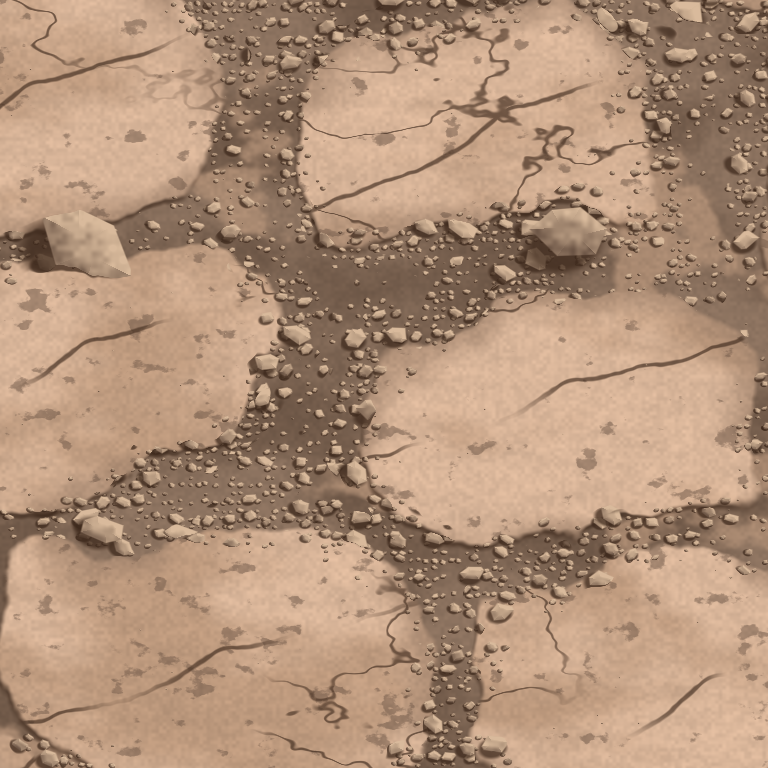
A Shadertoy shader for this texture:

```glsl
// Pale, cracked bedrock slabs parted by brown sand channels and scattered angular rubble.

const float TAU = 6.28318;
const vec3 SAND_DARK = vec3(0.44, 0.35, 0.285);
const vec3 SAND_LIGHT = vec3(0.55, 0.45, 0.375);
const vec3 ROCK_DARK = vec3(0.74, 0.60, 0.49);
const vec3 ROCK_LIGHT = vec3(0.85, 0.71, 0.60);
const vec3 DUST = vec3(0.64, 0.52, 0.43);
const vec3 STONE_DARK = vec3(0.42, 0.33, 0.27);
const vec3 STONE_LIGHT = vec3(0.85, 0.73, 0.61);
const vec3 SHADOW = vec3(0.24, 0.16, 0.11);

// Lattice on which the slabs are laid out
const vec2 SLAB_ORIGIN = vec2(0.15, 0.52);
const mat2 SLAB_GRID = mat2(0.60, -0.05, 0.15, -0.36);
const vec2 SLAB_STRETCH = vec2(1.0, 1.4);

float hash(vec2 p) {
    return fract(sin(dot(p, vec2(127.1, 311.7))) * 43758.5453);
}

vec2 hash2(vec2 p) {
    return vec2(hash(p), hash(p + 17.3));
}

float noise(vec2 p) {
    vec2 i = floor(p), f = fract(p);
    f = f * f * (3.0 - 2.0 * f);
    return mix(mix(hash(i), hash(i + vec2(1, 0)), f.x),
               mix(hash(i + vec2(0, 1)), hash(i + vec2(1, 1)), f.x), f.y);
}

float fbm(vec2 p) {
    float sum = 0.0, amp = 0.52;
    for (int i = 0; i < 5; i++) {
        sum += amp * noise(p);
        p = mat2(1.6, 1.2, -1.2, 1.6) * p + 7.7;
        amp *= 0.5;
    }
    return sum;
}

vec2 slabCentre(vec2 id) {
    return SLAB_ORIGIN + SLAB_GRID * id + (hash2(id) - 0.5) * vec2(0.10, 0.06);
}

// x: depth inside the slab (negative in the sand), yz: slab centre
vec3 slabField(vec2 p) {
    p += 0.10 * (vec2(fbm(p * 7.0), fbm(p * 7.0 + 40.0)) - 0.5);
    vec2 base = floor(inverse(SLAB_GRID) * (p - SLAB_ORIGIN) + 0.5);
    vec2 nearId = base;
    float best = 9.0;
    for (int k = 0; k < 9; k++) {
        vec2 id = base + vec2(k % 3 - 1, k / 3 - 1);
        float dist = length((slabCentre(id) - p) * SLAB_STRETCH);
        if (dist < best) { best = dist; nearId = id; }
    }
    vec2 centre = slabCentre(nearId);
    vec2 a = (centre - p) * SLAB_STRETCH;
    float sum = 0.0;
    for (int k = 0; k < 9; k++) {
        if (k == 4) continue;
        vec2 b = (slabCentre(nearId + vec2(k % 3 - 1, k / 3 - 1)) - p) * SLAB_STRETCH;
        sum += exp(-40.0 * dot(0.5 * (a + b), normalize(b - a)));
    }
    float channel = mix(0.015, 0.08, noise(p * 3.5 + 4.0));
    return vec3(-log(sum) / 40.0 - channel, centre);
}

float crackLine(vec2 p, float angle, float width) {
    float d = dot(p, vec2(-sin(angle), cos(angle))) + 0.05 * (fbm(p * 8.0) - 0.5);
    return 1.0 - smoothstep(width * 0.3, width, abs(d));
}

// Faceted stones with a shadow to the lower left
vec3 stoneLayer(vec3 col, vec2 uv, float cell, float density, float seed) {
    vec2 g = uv / cell;
    float blur = max(0.0015, 0.8 / iResolution.y);
    for (int m = 0; m < 9; m++) {
        vec2 id = floor(g) + vec2(m % 3 - 1, 1 - m / 3);
        vec2 h = hash2(id + seed);
        float size = mix(0.22, 0.42, h.x) * smoothstep(0.0, 0.1, density - hash(id + seed + 5.0));
        if (size < 0.06) continue;
        vec2 p = g - id - 0.25 - 0.5 * hash2(id + seed + 9.0);
        float tilt = 0.9 * (h.y - 0.5);
        p = mat2(cos(tilt), -sin(tilt), sin(tilt), cos(tilt)) * p * vec2(1.0, 1.4);
        float shade = 1.0 - smoothstep(size * 0.8, size * 1.25, length(p + vec2(0.25, 0.38) * size));
        col = mix(col, SHADOW, 0.75 * shade);
        float d = -9.0;
        vec2 face = vec2(0.0);
        for (int k = 0; k < 6; k++) {
            float r = fract(h.y * 17.0 + float(k) * 0.618);
            float a = TAU * (float(k) + 0.5 * r) / 6.0;
            vec2 n = vec2(cos(a), sin(a));
            float e = dot(p, n) - size * mix(0.65, 1.0, fract(r * 7.0 + h.x));
            if (e > d) { d = e; face = n; }
        }
        float bevel = smoothstep(-0.6 * size, -0.1 * size, d);
        float tone = 0.68 + 0.4 * (h.x - 0.5) + 0.45 * bevel * dot(face, vec2(0.45, 0.85));
        tone += 0.35 * (noise(uv * 130.0) - 0.5);
        vec3 stone = mix(STONE_DARK, STONE_LIGHT, clamp(tone, 0.0, 1.0));
        col = mix(col, stone, 1.0 - smoothstep(-blur, blur, d * cell));
    }
    return col;
}

void mainImage(out vec4 fragColor, in vec2 fragCoord) {
    vec2 uv = fragCoord / iResolution.y;
    vec3 slab = slabField(uv);
    float edge = slab.x;
    float inside = smoothstep(-0.004, 0.006, edge);
    float grain = noise(uv * 210.0) - 0.5;

    // Sand with half-buried outcrops
    vec3 sand = mix(SAND_DARK, SAND_LIGHT, smoothstep(0.3, 0.7, fbm(uv * vec2(6.0, 11.0))));
    float outcrop = smoothstep(0.57, 0.64, fbm(uv * vec2(6.0, 8.0) + 21.0));
    sand = mix(sand, mix(DUST, ROCK_DARK, 0.6), 0.8 * outcrop);

    // Slab faces: mottling, fine bedding, dusty margins and pits
    vec3 rock = mix(ROCK_DARK, ROCK_LIGHT, smoothstep(0.28, 0.62, fbm(uv * vec2(5.0, 9.0) + 3.0)));
    rock *= 1.0 + 0.08 * (fbm(uv * vec2(18.0, 60.0)) - 0.5);
    float margin = 1.0 - smoothstep(0.0, 0.06, edge);
    rock = mix(rock, DUST, 0.7 * margin * smoothstep(0.35, 0.65, noise(uv * 11.0)));
    rock = mix(rock, STONE_DARK, 0.5 * smoothstep(0.68, 0.76, fbm(uv * vec2(34.0, 50.0))));

    // One long joint per slab, plus broken hairlines
    float joint = crackLine(uv - slab.yz, mix(0.1, 0.6, hash(slab.yz)), 0.0045);
    joint *= smoothstep(0.25, 0.5, noise(uv * 7.0 + 2.0));
    float hairline = 1.0 - smoothstep(0.002, 0.014, abs(fbm(uv * vec2(5.0, 9.0) + 9.0) - 0.5));
    hairline *= smoothstep(0.56, 0.72, noise(uv * 5.0 + 30.0));
    rock = mix(rock, SHADOW, 0.65 * max(joint, hairline));

    // Shadow cast by the lower lip of each slab
    float lip = smoothstep(-0.004, 0.006, slabField(uv + vec2(0.003, 0.007)).x) * (1.0 - inside);
    vec3 col = mix(mix(sand, SHADOW, 0.6 * lip), rock, inside);
    col *= 1.0 + 0.09 * grain;

    // Rubble, crowded along slab margins, from gravel to boulders
    float band = exp(-pow((edge + 0.015) / 0.032, 2.0));
    float rubble = band * smoothstep(0.28, 0.6, noise(uv * 5.0 + 13.0));
    float open = 1.0 - inside;
    float patches = open * smoothstep(0.35, 0.7, noise(uv * 8.0 + 50.0));
    col = stoneLayer(col, uv, 0.011, 0.55 * rubble + 0.40 * patches + 0.03, 1.0);
    col = stoneLayer(col, uv, 0.024, 0.70 * rubble + 0.25 * patches + 0.02, 2.0);
    col = stoneLayer(col, uv, 0.045, 0.60 * rubble + 0.12 * open, 3.0);
    col = stoneLayer(col, uv, 0.085, 0.22 * rubble + 0.05 * open, 4.0);
    col = stoneLayer(col, uv, 0.200, 0.14 * (1.0 - smoothstep(0.0, 0.06, edge)), 6.0);

    fragColor = vec4(col, 1.0);
}
```
